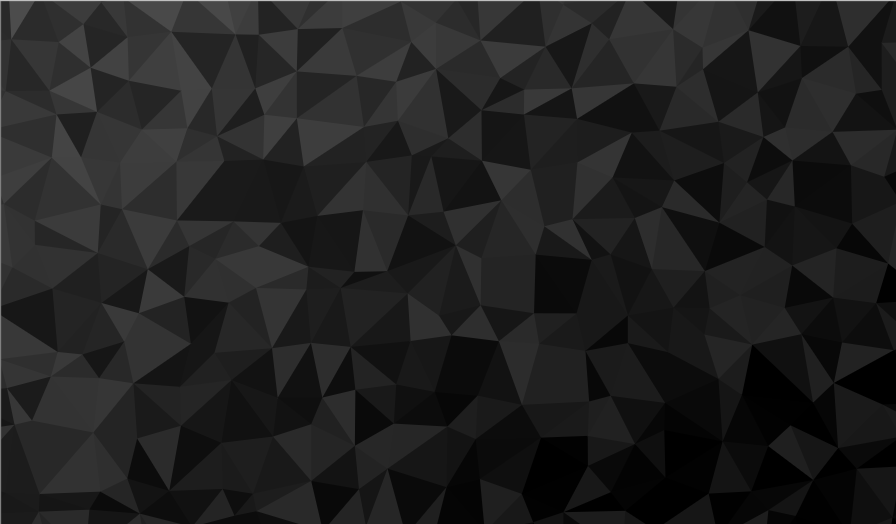
A Shadertoy shader for this background:

```glsl
const float ROWS = 11.8;        // mesh cells per canvas height
const float JITTER = 0.66;      // spread of each vertex inside its cell
const float TONE_SPREAD = 0.15; // brightness range between neighbouring facets
const float RIM_WIDTH = 0.0022; // light rim, as a share of the height

vec2 hash2(vec2 p) {
    vec3 q = fract(p.xyx * vec3(0.1031, 0.1030, 0.0973));
    q += dot(q, q.yzx + 33.33);
    return fract((q.xx + q.yz) * q.zy);
}

float cross2(vec2 a, vec2 b) {
    return a.x * b.y - a.y * b.x;
}

vec2 meshVertex(vec2 cell) {
    return cell + (hash2(cell + 57.0) - 0.5) * JITTER;
}

// Signed distance to the line a-b, positive on its left
float edgeDistance(vec2 p, vec2 a, vec2 b) {
    return cross2(b - a, p - a) / length(b - a);
}

float triangleCoverage(vec2 p, vec2 a, vec2 b, vec2 c, float pixel) {
    float inside = min(edgeDistance(p, a, b),
                   min(edgeDistance(p, b, c), edgeDistance(p, c, a)));
    return clamp(inside / pixel + 0.5, 0.0, 1.0);
}

// Delaunay test for a counter-clockwise quad: true if a-c is the better diagonal
bool splitsAlongAC(vec2 a, vec2 b, vec2 c, vec2 d) {
    float sinB = cross2(c - b, a - b), cosB = dot(c - b, a - b);
    float sinD = cross2(a - d, c - d), cosD = dot(a - d, c - d);
    return sinB * cosD + cosB * sinD >= 0.0;
}

// Diagonal light falloff plus a random offset for each facet
float facetTone(vec2 center, vec2 extent, float random) {
    vec2 uv = clamp(center / extent, 0.0, 1.0);
    float light = 0.128 - 0.10 * (uv.x - 0.5) + 0.11 * (uv.y - 0.5);
    return max(light + (random - 0.5) * TONE_SPREAD, 0.0);
}

// Returns the weighted tone in x and the coverage in y
vec2 facet(vec2 p, vec2 a, vec2 b, vec2 c, vec2 extent, float random, float pixel) {
    float coverage = triangleCoverage(p, a, b, c, pixel);
    return coverage * vec2(facetTone((a + b + c) / 3.0, extent, random), 1.0);
}

float facetMesh(vec2 p, vec2 extent, float pixel) {
    vec2 sum = vec2(0.0);
    for (int y = -1; y <= 1; y++) {
        for (int x = -1; x <= 1; x++) {
            vec2 cell = floor(p) + vec2(x, y);
            vec2 a = meshVertex(cell);
            vec2 b = meshVertex(cell + vec2(1, 0));
            vec2 c = meshVertex(cell + vec2(1, 1));
            vec2 d = meshVertex(cell + vec2(0, 1));
            vec2 random = hash2(cell + 211.0);
            if (splitsAlongAC(a, b, c, d)) {
                sum += facet(p, a, b, c, extent, random.x, pixel);
                sum += facet(p, a, c, d, extent, random.y, pixel);
            } else {
                sum += facet(p, a, b, d, extent, random.x, pixel);
                sum += facet(p, b, c, d, extent, random.y, pixel);
            }
        }
    }
    return sum.x / max(sum.y, 0.001);
}

float rimCoverage(float edgeOffset, float pixel) {
    return clamp((RIM_WIDTH - edgeOffset) / pixel + 0.5, 0.0, 1.0);
}

void mainImage(out vec4 fragColor, in vec2 fragCoord) {
    float pixel = 1.0 / iResolution.y;
    vec2 canvas = iResolution.xy * pixel;
    vec2 p = fragCoord * pixel;

    float tone = facetMesh(p * ROWS, canvas * ROWS, pixel * ROWS);

    // Pale rim along the left and top borders
    tone = mix(tone, 0.50, rimCoverage(p.x, pixel));
    tone = mix(tone, 0.75, rimCoverage(canvas.y - p.y, pixel));

    fragColor = vec4(vec3(tone), 1.0);
}
```
